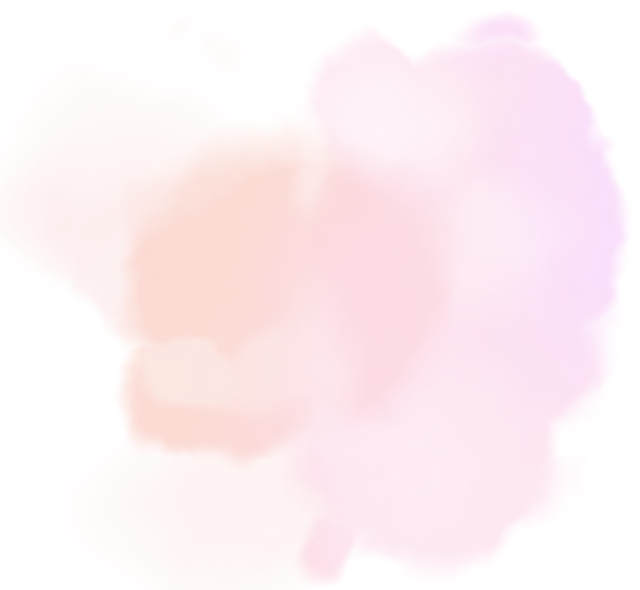
Reproduce this background procedurally as a Shadertoy shader.

```glsl
// Pastel watercolour cloud: peach, rose and lilac washes bleeding on white paper.
#define PAPER vec3(1.0)
#define PEACH vec3(0.984, 0.856, 0.825)
#define ROSE vec3(0.988, 0.858, 0.885)
#define PINK vec3(0.992, 0.893, 0.945)
#define LILAC vec3(0.980, 0.875, 0.982)
#define BLUSH vec3(0.992, 0.925, 0.925)
#define ASPECT 1.085
#define WARP 0.085
#define GRAIN 0.010

float hash(vec2 p) {
    return fract(sin(dot(p, vec2(127.1, 311.7))) * 43758.5);
}

float noise(vec2 p) {
    vec2 cell = floor(p), f = fract(p);
    f = f * f * (3.0 - 2.0 * f);
    float low = mix(hash(cell), hash(cell + vec2(1, 0)), f.x);
    float high = mix(hash(cell + vec2(0, 1)), hash(cell + vec2(1, 1)), f.x);
    return mix(low, high, f.y);
}

float fbm(vec2 p) {
    float sum = 0.0, amp = 0.5;
    for (int i = 0; i < 5; i++) {
        sum += amp * noise(p);
        p = mat2(1.6, 1.2, -1.2, 1.6) * p + 7.3;
        amp *= 0.5;
    }
    return sum;
}

// Coverage of a soft ellipse, 1 inside and 0 outside
float wash(vec2 p, vec2 center, vec2 radius, float soft) {
    float d = (length((p - center) / radius) - 1.0) * min(radius.x, radius.y);
    return 1.0 - smoothstep(-soft, soft, d);
}

vec2 rotate(vec2 p, float a) {
    return vec2(cos(a) * p.x + sin(a) * p.y, cos(a) * p.y - sin(a) * p.x);
}

void mainImage(out vec4 fragColor, in vec2 fragCoord) {
    vec2 p = fragCoord / iResolution.xy * vec2(ASPECT, 1.0);

    // Ragged, unevenly feathered wash edges
    vec2 q = p + WARP * (vec2(fbm(p * 8.0 + 3.0), fbm(p * 8.0 + 41.0)) - 0.48);
    float cloud = fbm(p * 6.0 + 17.0);
    float feather = mix(0.4, 1.6, smoothstep(0.25, 0.7, cloud));
    float crisp = 0.018 * feather;
    float loose = 0.045 * feather;
    vec3 color = PAPER;

    // Pale blush on the left, fading upward
    float left = max(wash(q, vec2(0.22, 0.68), vec2(0.20, 0.185), loose),
                     wash(rotate(q - vec2(0.20, 0.59), -0.85), vec2(0.0), vec2(0.20, 0.113), loose));
    float leftDepth = mix(0.9, 0.35, smoothstep(0.58, 0.82, q.y)) * mix(0.75, 1.2, cloud);
    color = mix(color, BLUSH, left * leftDepth);

    // Faint stains at the bottom and the top
    float stain = wash(q, vec2(0.40, 0.135), vec2(0.19, 0.12), 0.06 * feather);
    color = mix(color, BLUSH, stain * mix(0.4, 0.8, cloud));
    float specks = max(wash(q, vec2(0.318, 0.955), vec2(0.018), 0.014),
                       wash(q, vec2(0.38, 0.915), vec2(0.03), 0.025));
    color = mix(color, BLUSH, 0.2 * specks);

    // Large pink mass on the right, lilac toward its rim
    float right = wash(q, vec2(0.805, 0.605), vec2(0.261, 0.325), crisp);
    right = max(right, wash(q, vec2(0.643, 0.823), vec2(0.113), crisp));
    right = max(right, wash(q, vec2(0.847, 0.435), vec2(0.19), loose));
    right = max(right, wash(q, vec2(0.72, 0.266), vec2(0.233, 0.226), loose));
    right = max(right, wash(q, vec2(0.56, 0.07), vec2(0.05), crisp));
    right = max(right, wash(q, vec2(0.847, 0.945), vec2(0.045, 0.03), crisp));
    float rim = smoothstep(0.78, 1.06, q.x) * smoothstep(0.2, 0.55, q.y);
    rim = max(rim, 0.7 * wash(q, vec2(0.847, 0.95), vec2(0.06), 0.06));
    vec3 rightColor = mix(mix(ROSE, PINK, smoothstep(0.45, 0.68, q.x + 0.3 * q.y)), LILAC, rim);
    float thin = 0.55 * wash(q, vec2(0.65, 0.82), vec2(0.12, 0.11), 0.09);
    thin = max(thin, 0.28 * wash(q, vec2(0.82, 0.60), vec2(0.13, 0.10), 0.05));
    thin = max(thin, 0.25 * wash(q, vec2(0.72, 0.20), vec2(0.18, 0.16), 0.10));
    rightColor = mix(rightColor, PAPER, thin * mix(0.6, 1.4, cloud));
    color = mix(color, rightColor, right);

    // Warm core, peach turning to rose
    float core = max(wash(q, vec2(0.494, 0.513), vec2(0.275, 0.24), loose),
                     wash(q, vec2(0.381, 0.336), vec2(0.17, 0.12), crisp));
    vec3 coreColor = mix(PEACH, ROSE, smoothstep(0.36, 0.62, q.x - 0.25 * (q.y - 0.5)));
    color = mix(color, coreColor, 0.96 * core);

    // Lifted, lighter blooms inside the core
    float bloom = 0.30 * wash(q, vec2(0.335, 0.37), vec2(0.105, 0.06), crisp);
    bloom = max(bloom, 0.25 * wash(q, vec2(0.49, 0.365), vec2(0.11, 0.07), crisp));
    bloom = max(bloom, 0.38 * wash(q, vec2(0.55, 0.36), vec2(0.045, 0.09), loose));
    bloom = max(bloom, 0.35 * wash(q, vec2(0.515, 0.69), vec2(0.025, 0.06), 0.02));
    color = mix(color, PAPER, bloom);

    // Pigment grain only where there is paint
    float paint = clamp((1.0 - color.g) * 9.0, 0.0, 1.0);
    color += GRAIN * paint * (fbm(p * 30.0) - 0.5) * vec3(0.3, 1.0, 1.0);
    fragColor = vec4(clamp(color, 0.0, 1.0), 1.0);
}
```
